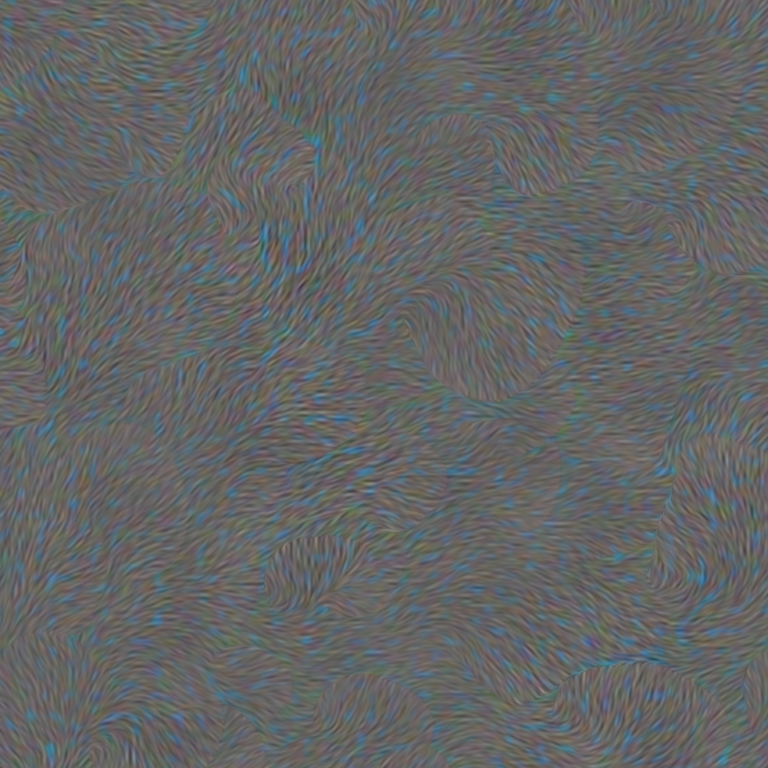
Reproduce this pattern procedurally as a WebGL 1 fragment shader.

```glsl
precision highp float;
uniform vec2 u_resolution;

// Strands
const float STRAND_FREQ = 215.0;   // fine light and dark hairs
const float TINT_FREQ = 72.0;      // wider coloured dabs
const float STRAND_REACH = 0.0125; // half length of a hair
const float STRAND_GAIN = 11.0;    // brings the smoothed noise to unit spread
const float TINT_GAIN = 7.0;
const int TAPS = 5;                // samples on each side of a pixel

// Flow and tufts
const float FLOW_FREQ = 3.0;
const float FLOW_TURN = 3.4;
const float FLOW_ANGLE = 0.3;
const float WAVE_FREQ = 16.0;
const float WAVE_TURN = 0.7;
const float TUFT_CELL = 0.15;
const float TUFT_MIN_RADIUS = 0.06;
const float TUFT_MAX_RADIUS = 0.125;
const float TUFT_WARP = 0.05;
const float RIM_SOFTNESS = 0.004;
const float CREST_WIDTH = 0.022;
const float CREASE_WIDTH = 0.012;

// Colours
const vec3 BASE = vec3(0.392, 0.387, 0.386);
const vec3 LIGHT = vec3(0.033, 0.033, 0.032);
const vec3 COOL = vec3(-0.019, 0.001, 0.020);
const vec3 BLUE_DAB = vec3(-0.022, 0.030, 0.056);
const vec3 GREEN = vec3(-0.007, 0.011, -0.010);
const vec3 MOTTLE = vec3(0.050, 0.045, 0.035);
const vec3 CREST = vec3(0.040, 0.020, 0.018);
const vec3 BLUE_CREASE = vec3(-0.060, 0.030, 0.060);
const vec3 GREEN_CREASE = vec3(-0.025, 0.045, -0.020);
const float DAB_THRESHOLD = 0.5;
const float CREST_FADE = 0.6;      // how far coloured dabs fade on crests

vec2 hash2(vec2 p) {
  vec3 q = fract(p.xyx * vec3(0.1031, 0.1030, 0.0973));
  q += dot(q, q.yzx + 33.33);
  return fract((q.xx + q.yz) * q.zy);
}

float cornerSlope(vec2 cell, vec2 offset) {
  return dot(hash2(cell) * 2.0 - 1.0, offset);
}

float gradientNoise(vec2 p) {
  vec2 i = floor(p);
  vec2 f = p - i;
  vec2 u = f * f * (3.0 - 2.0 * f);
  vec2 e = vec2(1.0, 0.0);
  float low = mix(cornerSlope(i, f), cornerSlope(i + e.xy, f - e.xy), u.x);
  float high = mix(cornerSlope(i + e.yx, f - e.yx), cornerSlope(i + e.xx, f - e.xx), u.x);
  return mix(low, high, u.y);
}

vec2 unitAt(float angle) {
  return vec2(cos(angle), sin(angle));
}

float flowAngle(vec2 p) {
  return FLOW_ANGLE + FLOW_TURN * gradientNoise(p * FLOW_FREQ + 17.3);
}

// Hair direction in xy; z is positive on tuft crests, negative in creases
vec3 coat(vec2 p) {
  vec3 state = vec3(unitAt(flowAngle(p)), 0.0);
  vec2 w = p + TUFT_WARP * vec2(gradientNoise(p * 7.0 + 41.0), gradientNoise(p * 7.0 + 73.0));
  vec2 home = floor(w / TUFT_CELL);
  for (int y = -1; y <= 1; y++) {
    for (int x = -1; x <= 1; x++) {
      vec2 cell = home + vec2(float(x), float(y));
      vec2 place = hash2(cell + 211.0);
      vec2 trait = hash2(cell + 457.0);
      vec2 centre = (cell + 0.1 + 0.8 * place) * TUFT_CELL;
      float radius = mix(TUFT_MIN_RADIUS, TUFT_MAX_RADIUS, trait.x);
      vec2 lean = unitAt(flowAngle(centre) + 2.6 * (trait.y - 0.5));
      vec2 rel = w - centre;
      float edge = length(rel) - radius;

      // The rear of a tuft melts into the coat, the front ends in a rim
      float front = smoothstep(-0.7, 0.3, dot(rel, lean) / radius);
      front *= mix(0.5, 1.0, fract(trait.x * 7.0 + trait.y * 5.0));
      float cover = 1.0 - smoothstep(-RIM_SOFTNESS, RIM_SOFTNESS, edge);
      vec2 fan = normalize(rel + lean * radius * 1.05 + 1e-5);
      float crest = exp(min(edge, 0.0) / CREST_WIDTH);
      float crease = exp(-max(edge, 0.0) / CREASE_WIDTH) * (1.0 - cover);
      state = mix(state, vec3(fan, crest), cover * front);
      state.z -= crease * front;
    }
  }
  return state;
}

// Noise smeared along the hair: lightness, cool-warm, green-magenta
vec3 strands(vec2 p, vec2 dir) {
  vec3 sum = vec3(0.0);
  float total = 0.0;
  for (int i = -TAPS; i <= TAPS; i++) {
    float t = float(i) / float(TAPS + 1);
    float weight = 0.5 + 0.5 * cos(3.14159 * t);
    vec2 q = p + dir * t * STRAND_REACH;
    sum += weight * vec3(gradientNoise(q * STRAND_FREQ),
                         gradientNoise(q * TINT_FREQ + 131.7),
                         gradientNoise(q * TINT_FREQ * 0.8 + 307.1));
    total += weight;
  }
  return sum / total * vec3(STRAND_GAIN, TINT_GAIN, TINT_GAIN);
}

void main() {
  vec2 p = gl_FragCoord.xy / min(u_resolution.x, u_resolution.y);
  vec3 fur = coat(p);
  float wave = WAVE_TURN * gradientNoise(p * WAVE_FREQ + 89.0);
  vec2 dir = normalize(fur.xy + 1e-4);
  dir = mat2(cos(wave), sin(wave), -sin(wave), cos(wave)) * dir;
  vec3 n = strands(p, dir);
  float crest = clamp(fur.z, 0.0, 1.0);
  float crease = clamp(-fur.z, 0.0, 1.0);

  // Slow changes of contrast and tone across the coat
  float vivid = 1.0 + 0.8 * gradientNoise(p * 4.0 + 5.0);
  vec3 tint = COOL * n.y + GREEN * n.z + BLUE_DAB * max(n.y - DAB_THRESHOLD, 0.0);
  vec3 color = BASE + MOTTLE * gradientNoise(p * 11.0 + 23.0);
  color += vivid * (LIGHT * n.x + tint * (1.0 - CREST_FADE * crest));

  // Warm crests, blue or green creases
  float hue = smoothstep(-0.2, 0.2, gradientNoise(p * 9.0 + 151.0));
  color += CREST * crest + mix(BLUE_CREASE, GREEN_CREASE, hue) * crease;
  gl_FragColor = vec4(clamp(color, 0.0, 1.0), 1.0);
}
```
